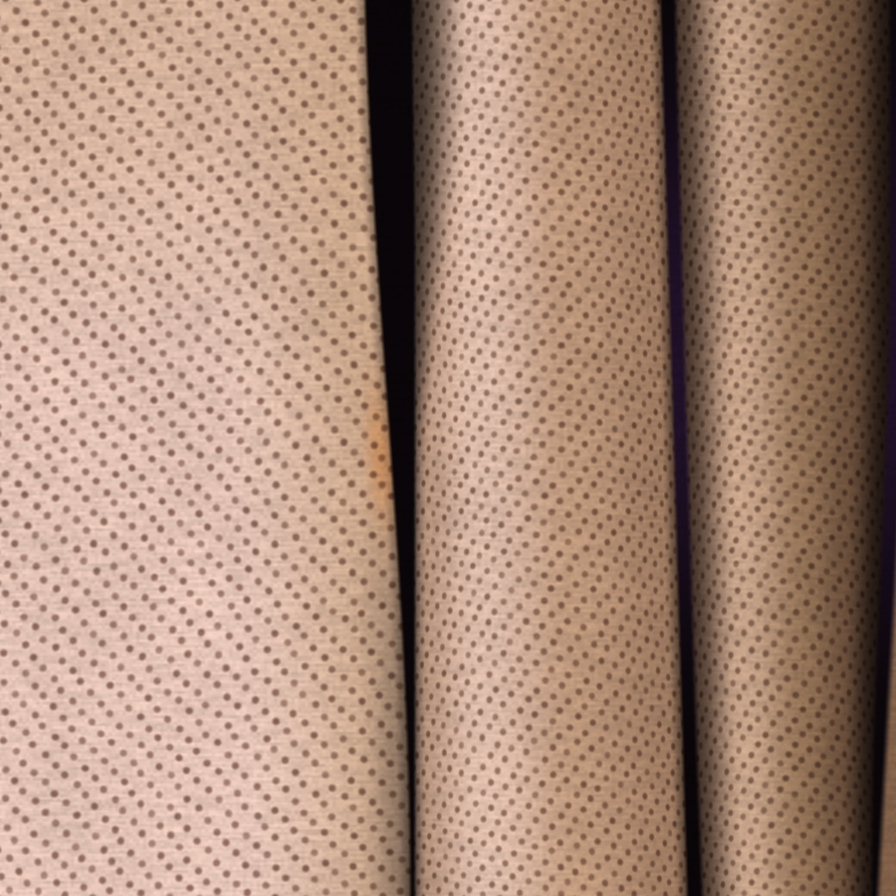
This texture is drawn by a three.js fragment shader. Its source:

```glsl
// Dotted beige cloth hanging in three vertical folds with dark gaps between.
// Each fold has its own edge curves and shading across its width; a sheared,
// staggered lattice prints the dots and stretched value noise adds the weave.

varying vec2 vUv;

float hash(vec2 p) {
  vec3 q = fract(vec3(p.xyx) * 0.1031);
  q += dot(q, q.yzx + 33.33);
  return fract((q.x + q.y) * q.z);
}

float noise(vec2 p) {
  vec2 i = floor(p), f = fract(p);
  f = f * f * (3.0 - 2.0 * f);
  return mix(mix(hash(i), hash(i + vec2(1.0, 0.0)), f.x),
             mix(hash(i + vec2(0.0, 1.0)), hash(i + 1.0), f.x), f.y);
}

// Soft coverage of a staggered dot lattice whose rows follow the given slope.
float dots(vec2 p, vec2 pitch, float slope, float radius) {
  p.y -= slope * p.x;
  vec2 g = p / pitch;
  float row = floor(g.y);
  g.x += 0.5 * mod(row, 2.0);
  vec2 cell = vec2(floor(g.x), row) + 200.0;
  vec2 jitter = vec2(hash(cell), hash(cell + 71.0)) - 0.5;
  vec2 d = (fract(g) - 0.5 - 0.2 * jitter) * pitch;
  d.y += slope * d.x;
  float strength = 0.7 + 0.3 * hash(cell + 19.0);
  return strength * (1.0 - smoothstep(radius * 0.35, radius * 1.45, length(d)));
}

// Surface coordinate that crowds the print towards both sides of a fold.
vec2 wrap(vec2 uv, float s, float width) {
  float c = s - 0.5;
  return uv + vec2(width * 1.1 * c * c * c, 0.025 * c * c);
}

float band(float x, float left, float right, float soft) {
  return smoothstep(left - soft, left + soft, x)
       * (1.0 - smoothstep(right - soft, right + soft, x));
}

void main() {
  vec2 uv = vUv;
  float x = uv.x, y = uv.y;
  vec2 bend = 0.006 * vec2(noise(uv * 9.0), noise(uv * 9.0 + 40.0));

  // Edges of the folds
  float edgeA = 0.406 + 0.052 * (1.0 - smoothstep(0.0, 1.1, y));
  float leftB = 0.463 - 0.003 * smoothstep(0.7, 1.0, y);
  float rightB = mix(0.767, 0.737, y);
  float leftC = 0.784 - 0.038 * y + 0.008 * y * y;
  float rightC = mix(0.973, 0.993, smoothstep(0.05, 0.7, y));

  // Gaps, with a violet cast
  vec3 color = mix(vec3(0.035, 0.02, 0.03), vec3(0.12, 0.06, 0.15),
                   smoothstep(0.5, 0.75, x) * band(y, 0.35, 0.85, 0.2));

  // Broad left panel
  vec3 cloth = mix(vec3(0.89, 0.765, 0.71), vec3(0.84, 0.70, 0.61), smoothstep(0.55, 1.0, y));
  cloth = mix(cloth, vec3(0.79, 0.65, 0.54), smoothstep(0.17, 0.0, edgeA - x) * 0.0
            + 1.0 - smoothstep(0.01, 0.19, edgeA - x));
  cloth *= 1.0 - 0.32 * (1.0 - smoothstep(0.0, 0.06, edgeA - x)) * (1.0 - smoothstep(0.1, 0.55, y));
  cloth *= 1.0 - 0.3 * (1.0 - smoothstep(0.0, 0.014, edgeA - x));
  vec2 fray = (uv - vec2(edgeA - 0.012, 0.49)) / vec2(0.014, 0.07);
  cloth = mix(cloth, vec3(0.78, 0.50, 0.27), 0.6 * exp(-dot(fray, fray)));
  float print = dots(uv + bend, vec2(0.0215, 0.0165), 0.4, 0.0043);
  cloth = mix(cloth, cloth * vec3(0.60, 0.51, 0.48), print);
  color = mix(color, cloth, 1.0 - smoothstep(-0.003, 0.003, x - edgeA));

  // Middle fold: highlight left of centre, deep shade at its upper left
  float s = (x - leftB) / (rightB - leftB);
  cloth = mix(vec3(0.71, 0.57, 0.48), vec3(0.87, 0.74, 0.67), smoothstep(0.0, 0.24, s));
  cloth = mix(cloth, vec3(0.74, 0.59, 0.48), smoothstep(0.28, 0.62, s));
  cloth = mix(cloth, vec3(0.62, 0.48, 0.38), smoothstep(0.6, 0.98, s));
  float shade = mix(0.05, 0.24, smoothstep(0.45, 0.95, y));
  cloth *= mix(0.28, 1.0, smoothstep(-0.03, shade, s));
  cloth *= 1.0 - 0.4 * smoothstep(0.95, 1.0, s);
  print = dots(wrap(uv, s, 0.28) + bend, vec2(0.0185, 0.0145), -0.3, 0.004);
  cloth = mix(cloth, cloth * vec3(0.62, 0.54, 0.50), print);
  color = mix(color, cloth, band(x, leftB, rightB, 0.003));

  // Right fold: narrow highlight, then a long fall into shadow
  s = (x - leftC) / (rightC - leftC);
  cloth = mix(vec3(0.27, 0.20, 0.16), vec3(0.78, 0.64, 0.54), smoothstep(-0.02, 0.25, s));
  cloth = mix(cloth, vec3(0.58, 0.45, 0.34), smoothstep(0.27, 0.62, s));
  cloth = mix(cloth, vec3(0.43, 0.32, 0.24), smoothstep(0.58, 0.84, s));
  cloth = mix(cloth, vec3(0.13, 0.09, 0.07), smoothstep(0.8, 1.0, s));
  print = dots(wrap(uv, s, 0.21) + bend, vec2(0.0175, 0.0145), -0.35, 0.004);
  cloth = mix(cloth, cloth * vec3(0.62, 0.55, 0.51), print);
  color = mix(color, cloth, band(x, leftC, rightC, 0.004));

  // Sliver of the next fold at the lower right
  float sliver = x - mix(0.978, 1.003, y / 0.45);
  color = mix(color, vec3(0.50, 0.37, 0.28), smoothstep(-0.003, 0.007, sliver));

  // Woven threads and uneven tone
  float thread = noise(uv * vec2(45.0, 330.0)) - 0.5;
  float grain = noise(uv * 260.0) - 0.5;
  float tone = noise(uv * vec2(14.0, 9.0) + 5.0) - 0.5;
  color *= 1.0 + 0.09 * thread + 0.09 * grain + 0.05 * tone;

  gl_FragColor = vec4(color, 1.0);
}
```
